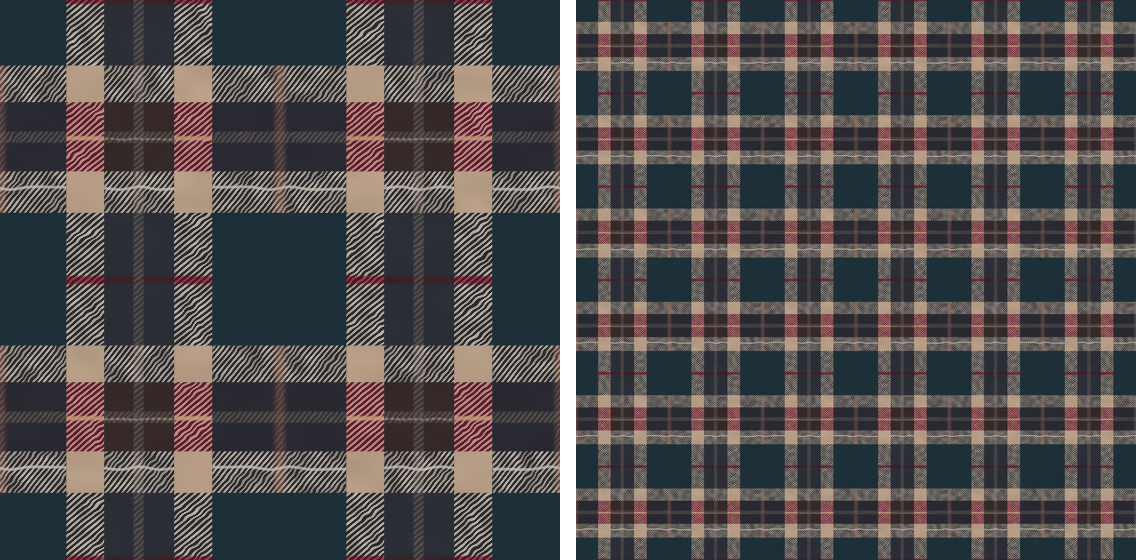
Left, the tile; right, the same tile 3 across and 3 down.
Give the GLSL for this pattern, as a WebGL 2 fragment shader.

```glsl
#version 300 es
precision highp float;
uniform vec2 u_resolution;
out vec4 fragColor;

const float TAU = 6.2831853;
const float REPEATS = 2.0;

// Soft-edged stripe between lo and hi
float band(float x, float lo, float hi, float soft) {
  return smoothstep(lo - soft, lo + soft, x) * (1.0 - smoothstep(hi - soft, hi + soft, x));
}

// Soft line around a centre, wrapping at the cell border
float line(float x, float centre, float halfWidth, float soft) {
  float d = abs(fract(x - centre + 0.5) - 0.5);
  return 1.0 - smoothstep(halfWidth - soft, halfWidth + soft, d);
}

// Layered sines with whole frequencies, so they wrap over the canvas
float waves(vec2 uv, vec2 f) {
  float a = sin(TAU * dot(uv, f) + 1.7 * sin(TAU * (uv.x * 5.0 - uv.y * 4.0)));
  float b = sin(TAU * dot(uv, f.yx * vec2(1.0, -1.0)) + 2.1 * sin(TAU * (uv.x * 3.0 + uv.y * 7.0)));
  return 0.5 * (a + b);
}

// Diagonal threads: 1 on the light yarn, 0 in the groove
float twill(vec2 p, vec2 count, float wobble, float fill) {
  float phase = dot(p, count * vec2(1.0, -1.0));
  float soft = clamp(0.55 * (count.x + count.y) * REPEATS / u_resolution.y, 0.1, 0.5);
  float d = abs(fract(phase + wobble) - 0.5) * 2.0;
  return 1.0 - smoothstep(fill - soft, fill + soft, d);
}

void main() {
  vec2 uv = gl_FragCoord.xy / u_resolution;
  vec2 p = uv * REPEATS;
  vec2 cell = vec2(fract(p.x), 1.0 - fract(p.y));
  float soft = 0.7 * REPEATS / u_resolution.y;

  // Uneven yarn: wavy patches and worn patches
  float patchy = smoothstep(-0.2, 0.8, waves(uv, vec2(7.0, 9.0)));
  float wobble = 0.08 * waves(uv, vec2(9.0, 14.0)) + 0.28 * patchy * waves(uv, vec2(23.0, 31.0));
  float wear = waves(uv, vec2(13.0, 19.0));
  float fill = 0.46 + 0.08 * wear;
  float warp = twill(p, vec2(40.0, 48.0), wobble, fill);
  float weft = twill(p, vec2(52.0, 42.0), wobble, fill);

  // Widths of the sett
  float tanCol = band(cell.x, 0.237, 0.372, soft) + band(cell.x, 0.622, 0.758, soft);
  float upperRow = band(cell.y, 0.234, 0.365, soft);
  float lowerRow = band(cell.y, 0.612, 0.760, soft);
  float tanRow = upperRow + lowerRow;
  float midCol = band(cell.x, 0.372, 0.622, soft);
  float midRow = band(cell.y, 0.365, 0.612, soft);
  float greyLine = line(cell.x, 0.495, 0.018, 0.004);
  float peachLine = line(cell.x, 0.0, 0.018, 0.014);
  float oliveLine = line(cell.y, 0.490, 0.020, 0.004);
  float redLine = line(cell.y, 0.0, 0.014, 0.006);

  // Dark ground
  vec3 teal = vec3(0.115, 0.187, 0.215);
  vec3 navy = vec3(0.170, 0.180, 0.212);
  vec3 ink = vec3(0.160, 0.160, 0.195);
  vec3 brown = vec3(0.205, 0.160, 0.158);
  vec3 color = mix(mix(teal, navy, midCol), mix(ink, brown, midCol), midRow);
  color = mix(color, vec3(0.23, 0.12, 0.14), 0.8 * redLine * midCol);

  // Thin lines over the ground
  color = mix(color, vec3(0.38, 0.35, 0.34), greyLine * (0.2 + 0.55 * warp));
  color = mix(color, vec3(0.36, 0.33, 0.31), oliveLine * midRow * (0.2 + 0.65 * weft));
  color = mix(color, vec3(0.50, 0.35, 0.31), peachLine * midRow * (0.3 + 0.4 * weft));
  float dashes = 0.5 + 0.5 * sin(TAU * 48.0 * cell.x);
  float dashLine = line(cell.y, 0.497 + 0.002 * wear, 0.004, 0.003);
  color = mix(color, vec3(0.60, 0.54, 0.50), dashLine * midCol * (0.25 + 0.6 * dashes));

  // Upright twill columns, crimson where they cross the dark row
  vec3 cream = vec3(0.69, 0.66, 0.62) + 0.04 * wear;
  vec3 groove = vec3(0.165, 0.155, 0.165);
  vec3 colGroove = mix(mix(groove, vec3(0.38, 0.10, 0.17), midRow), vec3(0.38, 0.05, 0.13), redLine);
  vec3 colThread = mix(mix(cream, vec3(0.70, 0.56, 0.52), midRow), vec3(0.48, 0.28, 0.31), redLine);
  vec3 column = mix(colGroove, colThread, warp);
  column = mix(column, vec3(0.76, 0.60, 0.48), 0.85 * line(cell.y, 0.494, 0.008, 0.005));
  color = mix(color, column, tanCol);

  // Level twill rows with faded spots, lines and a loose pale thread
  vec3 row = mix(groove, cream, weft * (1.0 - 0.22 * patchy));
  row = mix(row, vec3(0.66, 0.60, 0.56), greyLine * (0.25 + 0.4 * weft));
  row = mix(row, vec3(0.70, 0.53, 0.45), peachLine * (0.35 + 0.4 * weft));
  float sway = 0.005 * sin(TAU * (7.0 * uv.x + 0.3 * sin(TAU * 4.0 * uv.x)));
  float looseThread = line(cell.y, 0.672 + sway, 0.005, 0.003) * lowerRow;
  row = mix(row, vec3(0.78, 0.74, 0.70), 0.8 * looseThread);
  color = mix(color, row, tanRow * (1.0 - tanCol));

  // Plain tan squares at the crossings
  vec3 tan0 = vec3(0.71, 0.61, 0.52) + 0.012 * waves(uv, vec2(3.0, 5.0));
  color = mix(color, tan0, tanRow * tanCol);

  color *= 1.0 + 0.025 * waves(uv, vec2(2.0, 3.0));
  fragColor = vec4(color, 1.0);
}
```
